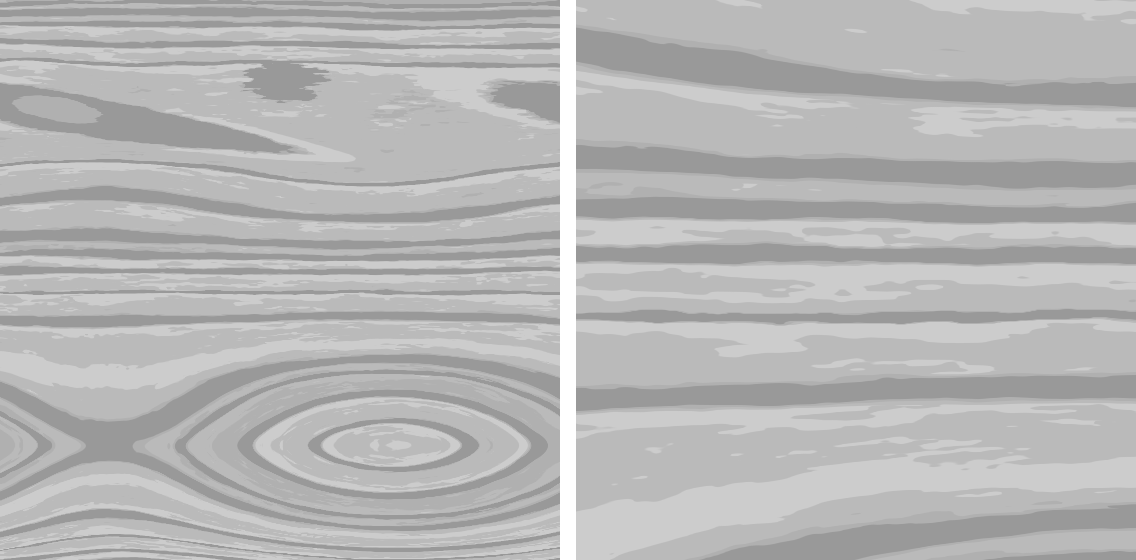
Left: the whole. Right: its middle third, enlarged.
This texture is drawn by a Shadertoy shader. Its source:

```glsl
// Posterised grey wood grain with an oval knot, a slanted dark streak and wavy rings.

float hash(vec2 p) {
    vec3 q = fract(vec3(p.xyx) * 0.1031);
    q += dot(q, q.yzx + 33.33);
    return fract((q.x + q.y) * q.z);
}

float noise(vec2 p) {
    vec2 i = floor(p), f = fract(p);
    f = f * f * (3.0 - 2.0 * f);
    return mix(mix(hash(i), hash(i + vec2(1, 0)), f.x),
               mix(hash(i + vec2(0, 1)), hash(i + vec2(1, 1)), f.x), f.y);
}

// Signed fibre noise, stretched along the grain
float fibre(vec2 p) {
    return noise(p * vec2(16, 130)) + 0.6 * noise(p * vec2(42, 290) + 17.0)
         + 0.3 * noise(p * vec2(110, 450) + 41.0) - 0.95;
}

float bell(float x, float width) {
    return exp(-x * x / (width * width));
}

// Growth coordinate: rings around the knot that open into long waves
float growth(vec2 p) {
    float dy = p.y - 0.205;
    float swell = cos(6.28318 * (p.x - 0.7));
    float g = sqrt(dy * dy + 0.0004) - 0.09 * swell * bell(dy, 0.15);
    if (dy < 0.0) g += max(g - 0.11, 0.0);
    g -= 0.025 * cos(6.28318 * (p.x - 0.15)) * bell(p.y - 0.65, 0.09);
    return g + 0.014 * (noise(p * vec2(4, 9)) - 0.5);
}

// Dark ring lines (position, half width), each with a pale strip inside it
float rings(float g, float x, float base) {
    const vec2 lines[16] = vec2[16](
        vec2(-0.033, 0.005), vec2(0.033, 0.007), vec2(0.09, 0.004), vec2(0.123, 0.010),
        vec2(0.228, 0.007), vec2(0.273, 0.003), vec2(0.309, 0.004), vec2(0.335, 0.005),
        vec2(0.362, 0.007), vec2(0.425, 0.009), vec2(0.495, 0.003), vec2(0.685, 0.003),
        vec2(0.718, 0.004), vec2(0.752, 0.004), vec2(0.773, 0.007), vec2(0.79, 0.003));
    float dark = 0.0, pale = 0.0;
    for (int i = 0; i < 16; i++) {
        float d = g - lines[i].x;
        float w = lines[i].y * (0.65 + 0.7 * noise(vec2(x * 5.0, float(i) * 7.0)));
        dark = max(dark, 1.0 - smoothstep(w * 0.7, w * 1.6, abs(d)));
        if (d < 0.0) pale = max(pale, exp(-max(-d - w, 0.0) / 0.012));
    }
    return mix(base + 0.075 * pale, 0.59, dark);
}

// Slanted streak with a pale halo, and a ragged patch beside it
float streaks(vec2 p, float rough, float shade) {
    float dx = fract(p.x + 0.3) - 0.5;
    vec2 q = vec2(dx, p.y - 0.785 + 0.16 * dx);
    float e = length(q / vec2(0.34, 0.036 - 0.04 * dx)) + 0.10 * rough;
    float halo = smoothstep(0.98, 1.08, e) * (1.0 - smoothstep(1.15, 1.4, e));
    shade += 0.075 * halo * smoothstep(0.05, 0.3, abs(dx));
    float island = length((q - vec2(-0.1, 0.004)) / vec2(0.08, 0.022)) + 0.2 * rough;
    float core = mix(0.69, 0.59, smoothstep(0.85, 1.1, island));
    shade = mix(shade, core, 1.0 - smoothstep(0.9, 1.02, e));
    float patchDist = length((p - vec2(0.505, 0.857)) / vec2(0.08, 0.032));
    patchDist += 0.45 * rough + 0.4 * (noise(p * vec2(22, 45)) - 0.5);
    return mix(shade, 0.59, 1.0 - smoothstep(0.85, 1.0, patchDist));
}

// Four flat tones with softened borders
float posterise(float shade) {
    float soft = clamp(fwidth(shade) * 0.6, 0.001, 0.02);
    float tone = mix(0.60, 0.69, smoothstep(-soft, soft, shade - 0.645));
    tone = mix(tone, 0.73, smoothstep(-soft, soft, shade - 0.71));
    return mix(tone, 0.80, smoothstep(-soft, soft, shade - 0.765));
}

void mainImage(out vec4 fragColor, in vec2 fragCoord) {
    vec2 p = fragCoord / iResolution.xy;
    float g = growth(p);
    // Fibres follow the rings, so they bend with them
    float rough = fibre(vec2(p.x, g));
    float edge = g + 0.0035 * rough;

    // Broad greyer bands and pale wisps
    float shade = 0.735 + 0.045 * rough;
    float grey = smoothstep(0.035, 0.045, edge) - smoothstep(0.13, 0.14, edge);
    grey += smoothstep(0.328, 0.335, edge) - smoothstep(0.36, 0.37, edge);
    grey += smoothstep(0.75, 0.76, edge);
    shade -= 0.045 * grey;
    shade += 0.06 * bell(edge - 0.165, 0.013) + 0.06 * bell(edge + 0.075, 0.011);

    // Cloudy figure in the quiet upper board
    float quiet = bell(p.y - 0.79, 0.08);
    shade += quiet * 0.06 * (noise(p * vec2(9, 24) + 2.0 * rough) - 0.45);

    shade = rings(edge, p.x, shade);
    shade = streaks(p, rough, shade);
    fragColor = vec4(vec3(posterise(shade)), 1.0);
}
```
